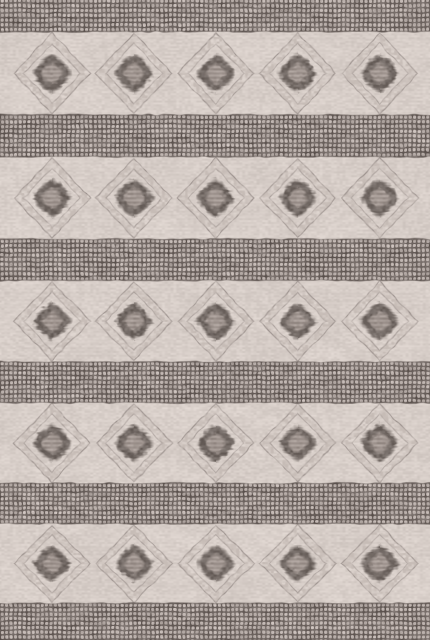
This pattern is drawn by a Shadertoy shader. Its source:

```glsl
// Woven wool rug: five rows of nested diamonds between dark knotted bands.

const float PI = 3.14159265;
const float FIRST_ROW = 0.1146;     // depth of the first diamond row below the top
const float ROW_RATE = 5.103;       // rows per canvas height
const float ROW_TIGHTEN = 0.156;    // rows close up slightly toward the bottom
const float COLUMN_MID = 0.502;
const float COLUMN_STEP = 0.1905;
const float SIDE_COLUMNS = 2.0;     // columns on each side of the middle one
const float CELL_ASPECT = 1.52;     // cell height over cell width
const float FIELD_HALF = 0.329;     // half height of a pale stripe, in rows
const vec2 OUTER_RADIUS = vec2(0.465, 0.490);
const vec2 INNER_RADIUS = vec2(0.345, 0.365);
const float RING_RADIUS = 0.222;
const float CORE_RADIUS = 0.125;
const float LINE_HALF = 0.006;
const vec2 KNOTS = vec2(97.0, 9.0); // across the canvas, down one band
const float YARN_ROWS = 215.0;
const vec3 CREAM = vec3(0.843, 0.806, 0.784);
const vec3 OATMEAL = vec3(0.775, 0.735, 0.712);
const vec3 STITCH = vec3(0.560, 0.520, 0.505);
const vec3 CORE = vec3(0.630, 0.588, 0.567);
const vec3 CHARCOAL = vec3(0.420, 0.385, 0.367);
const vec3 GAP = vec3(0.425, 0.388, 0.372);
const vec3 KNOT = vec3(0.755, 0.715, 0.697);

float hash(vec2 p) {
    return fract(sin(dot(p, vec2(127.1, 311.7))) * 43758.5453);
}

float noise(vec2 p) {
    vec2 i = floor(p), f = fract(p);
    f = f * f * (3.0 - 2.0 * f);
    return mix(mix(hash(i), hash(i + vec2(1, 0)), f.x),
               mix(hash(i + vec2(0, 1)), hash(i + vec2(1, 1)), f.x), f.y);
}

float diamond(vec2 p, vec2 radius) {
    return (dot(abs(p), 1.0 / radius) - 1.0) / length(1.0 / radius);
}

// Diamond with softened corners
float softDiamond(vec2 p, float radius) {
    vec2 a = pow(abs(p), vec2(1.35));
    return pow(a.x + a.y, 1.0 / 1.35) - radius;
}

float inside(float d, float blur) {
    return 1.0 - smoothstep(-blur, blur, d);
}

// Pale ground with fine knitted rows and speckle
vec3 paleField(vec2 cloth) {
    float rib = sin(2.0 * PI * cloth.y * 110.0);
    float speckle = noise(cloth * vec2(150.0, 230.0)) - 0.5;
    float patches = noise(cloth * vec2(18.0, 30.0)) - 0.5;
    return CREAM + 0.006 * rib + 0.060 * speckle + 0.030 * patches;
}

// Rows of light knots with dark gaps; depth runs 0 to 1 across the band
vec3 knottedBand(vec2 cloth, float depth, float bandId) {
    float sway = noise(cloth * vec2(45.0, 70.0)) - 0.5;
    vec2 grid = vec2(cloth.x, depth) * KNOTS + vec2(0.20, 0.25) * sway;
    vec2 id = floor(grid) + vec2(0.0, bandId * 17.0);
    vec2 bulge = abs(sin(PI * grid));
    float knot = smoothstep(0.05, 0.80, bulge.x * bulge.y);
    float streak = noise(vec2(cloth.x * 30.0, id.y * 3.7));
    float wear = 0.66 + 0.22 * hash(id) + 0.28 * streak;
    vec3 gap = GAP + 0.14 * (noise(cloth * vec2(60.0, 110.0)) - 0.45);
    vec3 color = mix(gap, KNOT, knot * wear);
    float rim = min(depth, 1.0 - depth);
    color = mix(gap, color, 0.45 + 0.55 * smoothstep(0.0, 0.06, rim));
    return color + 0.08 * (noise(cloth * 220.0) - 0.5);
}

// Two stitched outlines, a speckled frame, a ragged ring and a ribbed core
vec3 addMotif(vec3 color, vec2 p, vec2 cloth, vec2 id, float aa) {
    float wobble = 0.020 * (noise(cloth * 60.0) - 0.5);
    float outer = diamond(p, OUTER_RADIUS) + wobble;
    float inner = diamond(p, INNER_RADIUS) - wobble;
    float speckle = noise(cloth * vec2(150.0, 190.0));
    float frame = inside(outer, aa) * (1.0 - inside(inner, aa));
    color = mix(color, OATMEAL, frame * smoothstep(0.15, 0.95, speckle));
    float dash = 0.30 + 0.65 * noise(cloth * 130.0 + 9.0);
    color = mix(color, STITCH, dash * inside(abs(outer) - LINE_HALF, aa));
    color = mix(color, STITCH, 0.75 * dash * inside(abs(inner) - LINE_HALF, aa));

    // Each yarn row ends at its own length
    float yarn = floor(cloth.y * YARN_ROWS);
    float side = step(0.0, p.x);
    float ragged = 0.022 * (hash(vec2(yarn, id.x * 5.0 + side)) - 0.5);
    float fuzz = 0.040 * (noise(cloth * 120.0) - 0.5);
    float size = 0.010 * (hash(id + 3.0) - 0.5);
    float ring = softDiamond(p, RING_RADIUS + size) + ragged + fuzz;
    float core = softDiamond(p, CORE_RADIUS + size) + 0.6 * ragged + fuzz;
    vec3 wool = CHARCOAL + 0.16 * (noise(cloth * vec2(140.0, 180.0)) - 0.45);
    color = mix(color, wool, 0.95 * inside(ring, aa + 0.022));
    float rib = sin(2.0 * PI * cloth.y * 100.0);
    vec3 ribbed = CORE + 0.04 * rib + 0.08 * (speckle - 0.5);
    return mix(color, ribbed, inside(core, aa + 0.020));
}

void mainImage(out vec4 fragColor, in vec2 fragCoord) {
    vec2 uv = fragCoord / iResolution.xy;
    vec2 cloth = fragCoord / iResolution.x;
    float aa = 1.0 / (iResolution.x * COLUMN_STEP);

    // Rug cells
    float fall = 1.0 - uv.y - FIRST_ROW;
    float row = ROW_RATE * fall + ROW_TIGHTEN * fall * fall;
    float column = (uv.x - COLUMN_MID) / COLUMN_STEP;
    vec2 id = vec2(clamp(round(column), -SIDE_COLUMNS, SIDE_COLUMNS), round(row));
    vec2 p = (vec2(column, row) - id) * vec2(1.0, CELL_ASPECT);
    vec3 color = addMotif(paleField(cloth), p, cloth, id, aa);

    // Dark bands with slightly uneven edges
    float edge = (FIELD_HALF - abs(row - id.y)) * CELL_ASPECT;
    edge += 0.020 * (noise(vec2(cloth.x * 55.0, id.y * 7.3)) - 0.5);
    float depth = (fract(row) - FIELD_HALF) / (1.0 - 2.0 * FIELD_HALF);
    vec3 band = knottedBand(cloth, clamp(depth, 0.0, 1.0), floor(row));
    color = mix(color, band, inside(edge, aa));

    fragColor = vec4(clamp(color, 0.0, 1.0), 1.0);
}
```
